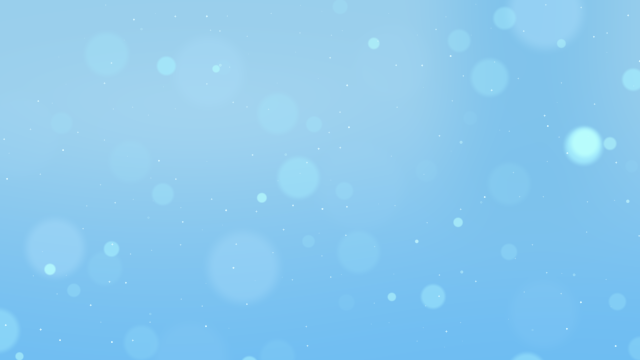
Write a Shadertoy shader that draws this background.

```glsl
// Pale blue sky gradient with soft glowing bokeh discs and fine drifting dust.

float hash(float n) {
    return fract(sin(n * 127.1 + 3.7) * 4375.85);
}

vec2 hash2(vec2 p) {
    vec3 q = fract(p.xyx * vec3(0.1031, 0.1030, 0.0973));
    q += dot(q, q.yzx + 33.33);
    return fract((q.xx + q.yz) * q.zy);
}

// Broad gradient: grey-blue haze on top, saturated blue below, darker band on the right
vec3 skyColor(vec2 uv) {
    float height = uv.y + 0.06 * sin(uv.x * 5.0 + 0.3);
    vec3 sky = mix(vec3(0.43, 0.74, 0.95), vec3(0.60, 0.81, 0.925), smoothstep(-0.12, 0.83, height));
    float band = smoothstep(0.62, 0.80, uv.x) * (1.0 - smoothstep(0.84, 1.06, uv.x));
    sky = mix(sky, vec3(0.47, 0.75, 0.92), 0.75 * band * smoothstep(0.1, 0.55, uv.y));
    float haze = length((uv - vec2(0.32, 0.68)) * vec2(1.0, 1.8));
    return sky + vec3(0.035, 0.02, 0.012) * exp(-haze * haze * 9.0);
}

// Evenly scattered blurred discs; most are faint, a few reach full strength
vec3 addDiscs(vec3 color, vec2 p, float aspect, int count, float seed,
              vec2 radii, vec2 strengths, float blur, vec3 tint) {
    for (int i = 0; i < count; i++) {
        float id = float(i) + seed;
        vec2 center = fract(vec2(0.7549, 0.5698) * id + 0.12 * vec2(hash(id), hash(id + 50.0)));
        center = (center * 1.1 - 0.05) * vec2(aspect, 1.0);
        float radius = mix(radii.x, radii.y, hash(id + 100.0));
        float glow = hash(id + 200.0);
        float strength = mix(strengths.x, strengths.y, glow * glow);
        float edge = max(radius * blur, 1.0 / iResolution.y);
        float disc = 1.0 - smoothstep(radius - edge, radius + edge, length(p - center));
        color = mix(color, tint, disc * strength);
    }
    return color;
}

// One tiny speck per occupied grid cell
float dust(vec2 p, float cells, float density, float radius) {
    vec2 cell = floor(p * cells);
    vec2 traits = hash2(cell + 71.0);
    vec2 center = (cell + 0.15 + 0.7 * hash2(cell + 13.0)) / cells;
    float size = radius * mix(0.6, 1.2, traits.y);
    float edge = max(size * 0.5, 0.6 / iResolution.y);
    float speck = 1.0 - smoothstep(size - edge, size + edge, length(p - center));
    return speck * step(traits.x, density) * mix(0.15, 0.9, traits.y * traits.y);
}

void mainImage(out vec4 fragColor, in vec2 fragCoord) {
    vec2 uv = fragCoord / iResolution.xy;
    vec2 p = fragCoord / iResolution.y;
    float aspect = iResolution.x / iResolution.y;
    vec3 color = skyColor(uv);

    // Bokeh from large and faint to small and bright
    vec3 paleBlue = vec3(0.68, 0.88, 0.99);
    vec3 cyanGlow = vec3(0.65, 0.94, 1.0);
    color = addDiscs(color, p, aspect, 9, 3.0, vec2(0.075, 0.12), vec2(0.08, 0.45), 0.22, paleBlue);
    color = addDiscs(color, p, aspect, 15, 31.0, vec2(0.04, 0.068), vec2(0.12, 0.85), 0.18, cyanGlow);
    color = addDiscs(color, p, aspect, 26, 67.0, vec2(0.015, 0.034), vec2(0.08, 0.65), 0.18, cyanGlow);
    color = addDiscs(color, p, aspect, 9, 112.0, vec2(0.008, 0.018), vec2(0.5, 0.95), 0.22, vec3(0.70, 0.97, 0.99));

    // One intense disc with a brighter core
    float core = length(p - vec2(0.912 * aspect, 0.595));
    color = mix(color, cyanGlow, 0.8 * (1.0 - smoothstep(0.04, 0.062, core)));
    color = mix(color, vec3(0.72, 0.99, 0.99), 1.0 - smoothstep(0.028, 0.05, length(p - vec2(0.914 * aspect, 0.603))));

    // Fine dust and a few larger sparkles
    color = mix(color, vec3(0.85, 0.97, 1.0), dust(p, 15.0, 0.5, 0.0022));
    color = mix(color, vec3(0.80, 0.99, 1.0), dust(p + 5.3, 6.0, 0.3, 0.0042));

    fragColor = vec4(color, 1.0);
}
```
